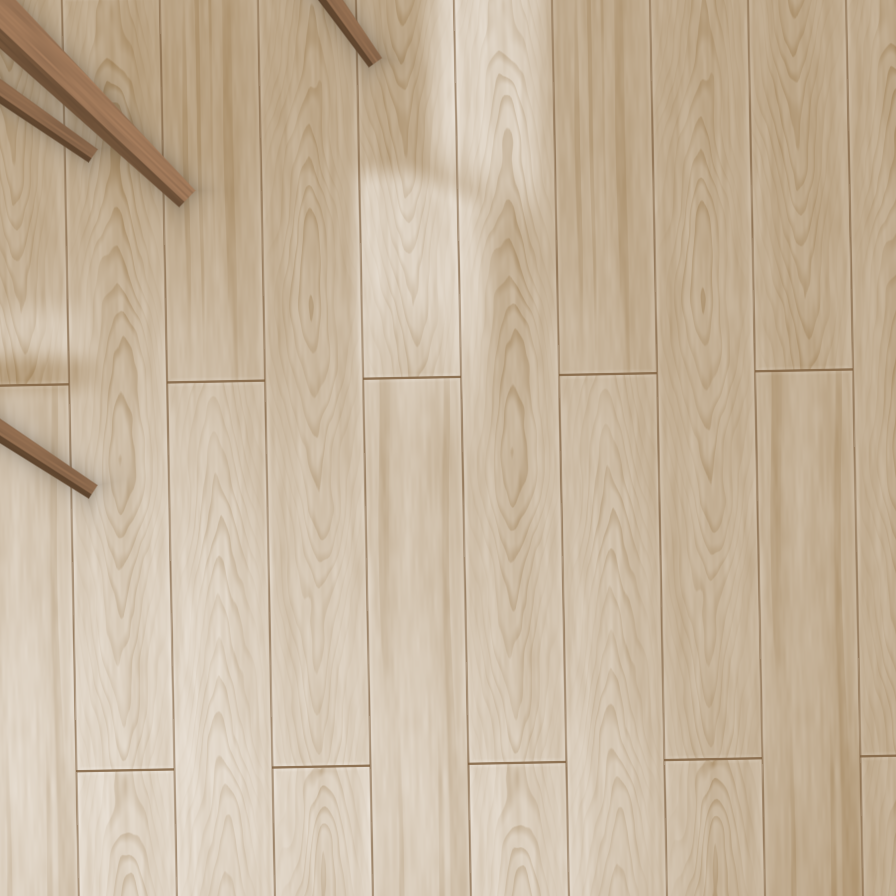
Write a WebGL 2 fragment shader that draws this texture.

```glsl
#version 300 es
precision highp float;
// Pale oak floor: slightly turned planks in half-offset columns, each with fine
// pores and arched or straight grain, under soft window light and shadow.
// Four tapered wooden legs, drawn as oriented distance shapes, cross the left.
uniform vec2 u_resolution;
out vec4 fragColor;

#define PLANK_WIDTH 0.1094
#define PLANK_LENGTH 0.864
#define FLOOR_ORIGIN vec2(0.069, 0.4304)
#define TILT 0.019
#define COLUMN_PERIOD 4.0
#define SEAM_HALF 0.0009
#define ARCH_RATE vec2(13.0, 23.0)
#define GRAIN_DEPTH 0.30
#define PORE_DEPTH 0.24

const vec3 OAK_DARK = vec3(0.69, 0.59, 0.455);
const vec3 OAK_LIGHT = vec3(0.91, 0.875, 0.83);
const vec3 SEAM_BROWN = vec3(0.50, 0.38, 0.25);
const vec3 LEG_LIT = vec3(0.61, 0.46, 0.34);
const vec3 LEG_DARK = vec3(0.37, 0.27, 0.18);

float hash(vec2 p) {
    vec3 q = fract(p.xyx * vec3(0.1031, 0.1030, 0.0973));
    q += dot(q, q.yzx + 33.33);
    return fract((q.x + q.y) * q.z);
}

float noise(vec2 p) {
    vec2 i = floor(p), f = fract(p);
    f = f * f * (3.0 - 2.0 * f);
    return mix(mix(hash(i), hash(i + vec2(1, 0)), f.x),
               mix(hash(i + vec2(0, 1)), hash(i + vec2(1, 1)), f.x), f.y);
}

// Soft window between lo and hi
float band(float x, float lo, float hi, float soft) {
    return smoothstep(lo - soft, lo + soft, x) * (1.0 - smoothstep(hi - soft, hi + soft, x));
}

float glow(vec2 p, vec2 center, vec2 radius) {
    vec2 d = (p - center) / radius;
    return exp(-dot(d, d));
}

// Broad light on the floor; d runs down from the upper left
float lighting(vec2 d) {
    float t = 0.24 + 0.60 * glow(d, vec2(0.03, 0.95), vec2(0.48, 0.50));
    t += 0.32 * glow(d, vec2(0.58, 0.98), vec2(0.20, 0.22));
    t += 0.18 * glow(d, vec2(0.50, 0.60), vec2(0.45, 0.35));
    float edge = 0.19 + 0.45 * max(d.x - 0.46, 0.0);
    t += 0.48 * band(d.x, 0.40, 0.54, 0.02) * smoothstep(edge - 0.015, edge + 0.02, d.y)
       * (1.0 - smoothstep(0.26, 0.55, d.y));
    t += 0.52 * band(d.x, 0.48, 0.605, 0.018) * (1.0 - smoothstep(-0.05, 0.05, d.y - 0.19 - 0.4 * (d.x - 0.5)));
    t += 0.28 * band(d.y, 0.345, 0.395, 0.02) * (1.0 - smoothstep(0.05, 0.12, d.x));
    t -= 0.28 * band(d.y, 0.40, 0.435, 0.015) * (1.0 - smoothstep(0.08, 0.13, d.x));
    t -= 0.16 * glow(d, vec2(0.20, 0.12), vec2(0.10, 0.16));
    return t;
}

// Darkness of the wood figure: x across the plank (-0.5..0.5), y along it
float woodGrain(vec2 q, float seed, float straight) {
    vec2 shift = vec2(seed * 91.0, seed * 57.0);
    float pores = noise(q * vec2(21.0, 14.0) + shift) * 0.6 + noise(q * vec2(38.0, 45.0) + shift) * 0.4;
    float streak = noise(q * vec2(6.0, 2.0) + shift.yx) - 0.5;
    float x = q.x + 0.12 * (noise(vec2(q.y * 5.0, seed * 40.0)) - 0.5);
    float y = q.y - PLANK_LENGTH * (0.2 + 0.6 * seed);
    float rings = dot(ARCH_RATE, sqrt(vec2(x * x + 0.006, y * y + 0.001)))
                + 1.8 * noise(q * vec2(4.0, 12.0) + shift) + 0.35 * noise(q * vec2(14.0, 40.0) + shift);
    float phase = fract(rings), blur = min(fwidth(rings), 0.4);
    float arch = smoothstep(0.45, 0.92, phase) * (1.0 - smoothstep(0.95 - blur, 1.0, phase));
    arch *= exp(-x * x * 9.0) * (0.35 + 0.8 * noise(q * vec2(5.0, 9.0) + shift.yx));
    float veins = smoothstep(0.66, 0.86, noise(vec2(q.x * 15.0 + 0.8 * noise(q.yy * 4.0), q.y * 2.2) + shift));
    return PORE_DEPTH * (pores - 0.5) + 0.16 * streak + GRAIN_DEPTH * mix(arch, 0.6 * veins, straight);
}

vec3 floorColor(vec2 d, float px) {
    // Column, row and local place in the plank
    vec2 f = d + TILT * vec2(-d.y, d.x) - FLOOR_ORIGIN;
    float column = floor(f.x / PLANK_WIDTH) + 1.0;
    float along = f.y / PLANK_LENGTH - 0.5 * mod(column, 2.0);
    float row = floor(along);
    vec2 q = vec2(fract(f.x / PLANK_WIDTH) - 0.5, fract(along) * PLANK_LENGTH);
    float seed = hash(vec2(mod(column, COLUMN_PERIOD) + 3.0, row + 7.0));
    float straight = step(mod(column * 0.5 + row, 2.0), 0.25);

    float tone = lighting(d) + 0.10 * (seed - 0.5) - woodGrain(q, seed, straight);
    // Seams with a faint pale bevel
    float side = (0.5 - abs(q.x)) * PLANK_WIDTH;
    float end = min(q.y, PLANK_LENGTH - q.y);
    tone += 0.10 * (1.0 - smoothstep(0.002, 0.006, min(side, end)));
    vec3 color = mix(OAK_DARK, OAK_LIGHT, clamp(tone, -0.35, 1.15));
    float wear = 0.45 + 0.3 * noise(vec2(column * 7.0, f.y * 25.0 + 40.0));
    color = mix(color, SEAM_BROWN, wear * (1.0 - smoothstep(SEAM_HALF - px * 0.5, SEAM_HALF + px, side)));
    return mix(color, SEAM_BROWN, 0.85 * (1.0 - smoothstep(SEAM_HALF - px * 0.3, SEAM_HALF + px, end)));
}

void main() {
    vec2 d = gl_FragCoord.xy / u_resolution;
    d.y = 1.0 - d.y;
    float px = 1.0 / min(u_resolution.x, u_resolution.y);
    vec3 color = floorColor(d, px);

    // Legs: start and tip of each center line
    vec4 legs[4] = vec4[4](vec4(-0.03, -0.01, 0.209, 0.222), vec4(-0.02, 0.088, 0.104, 0.174),
                           vec4(0.355, -0.02, 0.419, 0.070), vec4(-0.02, 0.468, 0.104, 0.549));
    for (int i = 3; i >= 0; i--) {
        vec2 axis = legs[i].zw - legs[i].xy, dir = normalize(axis), rel = d - legs[i].xy;
        float len = length(axis), run = dot(rel, dir), across = dot(rel, vec2(-dir.y, dir.x));
        float girth = i == 0 ? mix(0.028, 0.013, run / len) : mix(0.012, 0.009, run / len);
        float dist = max(abs(across) - girth, run - len);
        color *= 1.0 - 0.16 * exp(-max(dist, 0.0) * 90.0);
        float shade = smoothstep(-px, px, across - 0.35 * girth) * 0.75 + (i == 0 ? 0.0 : 0.25);
        vec3 wood = mix(LEG_LIT, LEG_DARK, shade) * (0.93 + 0.14 * noise(vec2(run * 18.0, across * 450.0)));
        color = mix(color, wood, 1.0 - smoothstep(-px, px, dist));
    }
    fragColor = vec4(color, 1.0);
}
```
